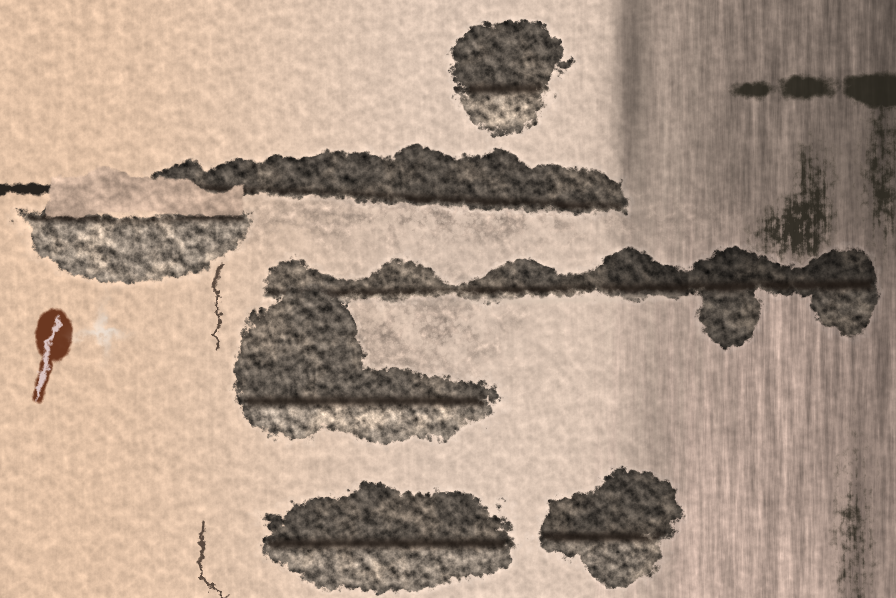
Reproduce this texture procedurally as a WebGL 1 fragment shader.

```glsl
precision highp float;
uniform vec2 u_resolution;

vec2 hash2(vec2 p) {
  return fract(sin(vec2(dot(p, vec2(127.1, 311.7)), dot(p, vec2(269.5, 183.3)))) * 43758.5);
}

// Distance to the nearest scattered cell point
float cells(vec2 p) {
  vec2 base = floor(p);
  float nearest = 4.0;
  for (int j = -1; j <= 1; j++) {
    for (int i = -1; i <= 1; i++) {
      vec2 o = base + vec2(float(i), float(j));
      vec2 d = o + hash2(o) - p;
      nearest = min(nearest, dot(d, d));
    }
  }
  return sqrt(nearest);
}

// Layered cells, centred near zero
float layers(vec2 p) {
  float sum = -0.45, weight = 0.5;
  for (int i = 0; i < 4; i++) {
    sum += weight * cells(p);
    p = mat2(1.6, 1.2, -1.2, 1.6) * p + 7.3;
    weight *= 0.55;
  }
  return sum;
}

float oval(vec2 p, vec4 e) {
  return (length((p - e.xy) / e.zw) - 1.0) * min(e.z, e.w);
}

float strip(vec2 p, float left, float right, float bottom, float top) {
  return max(max(left - p.x, p.x - right), max(bottom - p.y, p.y - top));
}

float line(vec2 p, vec4 s) {
  vec2 a = p - s.xy, d = s.zw - s.xy;
  return length(a - d * clamp(dot(a, d) / dot(d, d), 0.0, 1.0));
}

float blot(vec2 p, vec4 e) {
  vec2 d = (p - e.xy) / e.zw;
  return exp(-dot(d, d));
}

float ridge(float x, float width) { return exp(-x * x / (width * width)); }

float fill(float d) { return smoothstep(0.003, -0.003, d); }

// Broken plaster: pale rim, rough stone and a shadowed ledge
vec3 chip(vec3 wall, float d, float height, vec3 stone) {
  vec3 inside = stone * mix(1.3, 0.85, smoothstep(-0.008, 0.008, height));
  float depth = smoothstep(0.0, -0.013, d);
  inside = mix(inside, vec3(0.13, 0.1, 0.08), ridge(height, 0.009) * depth * 0.8);
  inside *= mix(0.8, 1.0, depth);
  return mix(wall + 0.05 * ridge(d - 0.005, 0.004), inside, fill(d));
}

void main() {
  vec2 p = gl_FragCoord.xy / u_resolution * vec2(1.5, 1.0);
  float coarse = layers(p * 11.0), grain = layers(p * 55.0);
  float relief = layers(p * 34.0) - layers(p * 34.0 + vec2(0.12, 0.28));
  float streak = layers(p * vec2(38.0, 2.2)), fine = layers(p * vec2(95.0, 9.0));
  float rough = coarse * 0.045 + grain * 0.022;

  // Warm plaster fading into weathered grey
  vec3 col = mix(vec3(0.89, 0.76, 0.65), vec3(0.87, 0.78, 0.71), smoothstep(0.1, 0.8, p.x));
  float age = smoothstep(0.93, 1.25, p.x + streak * 0.25);
  vec3 grey = mix(vec3(0.72, 0.63, 0.58), vec3(0.53, 0.47, 0.43), smoothstep(0.4, 0.75, p.y));
  col = mix(col, grey * (1.0 - 0.22 * smoothstep(1.3, 1.5, p.x)), age);
  col *= 1.0 + streak * mix(0.08, 0.6, age) + fine * mix(0.06, 0.45, age);
  col *= 1.0 + grain * 0.2 + relief * 0.2;
  col *= 1.0 - 0.35 * blot(p, vec4(1.06, 0.88, 0.03, 0.25));
  col *= 1.0 - 0.12 * blot(p, vec4(1.1, 0.25, 0.06, 0.28));

  // Exposed undercoat, moss and soot
  float bare = blot(p, vec4(0.75, 0.635, 0.35, 0.045)) + blot(p, vec4(0.7, 0.45, 0.16, 0.08));
  col = mix(col, vec3(0.6, 0.53, 0.48) * (1.0 + grain + relief), bare * smoothstep(-0.25, 0.1, coarse + grain) * 0.75);
  float moss = blot(p, vec4(1.36, 0.68, 0.05, 0.12)) + blot(p, vec4(1.3, 0.61, 0.07, 0.05))
    + blot(p, vec4(1.48, 0.72, 0.05, 0.2)) + 0.8 * blot(p, vec4(1.43, 0.1, 0.06, 0.28));
  float soot = min(oval(p, vec4(1.256, 0.85, 0.03, 0.01)), oval(p, vec4(1.352, 0.855, 0.043, 0.019)));
  soot = min(soot, oval(p, vec4(1.47, 0.85, 0.05, 0.028))) + rough * 0.5;
  float dirt = smoothstep(0.3, 0.9, moss * (0.7 + grain + fine));
  col = mix(col, vec3(0.14, 0.13, 0.1), 0.85 * max(dirt, smoothstep(0.006, -0.006, soot)));

  // Upper chip and shelf
  vec3 stone = mix(vec3(0.4, 0.365, 0.33), vec3(0.5, 0.45, 0.4), smoothstep(-0.1, 0.13, coarse));
  stone *= 1.0 + relief * 1.6 + grain * 0.8;
  float knob = min(oval(p, vec4(0.85, 0.895, 0.087, 0.067)), oval(p, vec4(0.85, 0.835, 0.078, 0.055)));
  knob = min(knob, line(p, vec4(0.9, 0.885, 0.955, 0.895)) - 0.005);
  col = chip(col, knob + rough, p.y - 0.851, stone);
  float bumps = 0.006 * sin(p.x * 47.0) + 0.004 * sin(p.x * 83.0);
  float shelf = 0.692 - 0.045 * p.x;
  float crest = 0.707 + 0.036 * sin((p.x - 0.25) * 3.9) + bumps;
  col = chip(col, strip(p, 0.25, 1.045, shelf, crest) + rough * 0.7, p.y - shelf - 0.006, stone * 0.92);
  col = mix(col, vec3(0.16, 0.14, 0.12), fill(strip(p, -0.1, 0.09, 0.677, 0.694) + rough * 0.5));

  // Hollow below a peeling flake
  float hollow = max(oval(p, vec4(0.23, 0.64, 0.19, 0.112)), p.y - 0.644);
  col = chip(col, hollow + rough * 0.8, p.y - 0.638, stone * 1.05);
  float flake = strip(p, 0.082, 0.405, 0.642, 0.684 + 0.028 * smoothstep(0.38, 0.18, p.x) + bumps);
  col = mix(col, vec3(0.79, 0.68, 0.6) * (0.97 + (relief + coarse) * 0.5), fill(flake + rough * 0.5));

  // Long middle break with hanging fragments
  crest = 0.535 + 0.025 * p.x + 0.017 * sin(p.x * 33.8 - 2.36) - 0.01 * ridge(p.x - 0.83, 0.09);
  shelf = 0.487 + 0.018 * p.x;
  float band = min(strip(p, 0.44, 1.46, shelf, crest), oval(p, vec4(1.225, 0.475, 0.055, 0.047)));
  band = min(band, oval(p, vec4(1.415, 0.495, 0.052, 0.06))) + rough * 0.8;
  col = chip(col, band, p.y - shelf - 0.011, stone * mix(1.08, 0.6, smoothstep(0.75, 1.25, p.x)));
  float lip = ridge(p.y - shelf + 0.006 + rough * 0.4, 0.005) * ridge(p.x - 0.92, 0.2);
  col = mix(col, vec3(0.84, 0.76, 0.69), lip * 0.7);

  // Lower chips
  float lower = min(oval(p, vec4(0.5, 0.39, 0.108, 0.125)), oval(p, vec4(0.64, 0.325, 0.175, 0.058)));
  col = chip(col, lower + rough, p.y - 0.329, stone * 1.12);
  col = chip(col, oval(p, vec4(0.655, 0.098, 0.205, 0.083)) + rough, p.y - 0.091, stone);
  float lobes = min(oval(p, vec4(1.065, 0.15, 0.075, 0.06)), oval(p, vec4(0.967, 0.125, 0.065, 0.055)));
  lobes = min(lobes, oval(p, vec4(1.04, 0.08, 0.07, 0.06)));
  col = chip(col, lobes + rough, p.y - 0.102, stone * 0.88);

  // Cracks
  vec2 q = p + rough;
  float crack = min(line(q, vec4(0.375, 0.56, 0.35, 0.51)), line(q, vec4(0.35, 0.51, 0.37, 0.425)));
  crack = min(crack, min(line(q, vec4(0.345, 0.13, 0.333, 0.045)), line(q, vec4(0.333, 0.045, 0.375, 0.0))));
  col = mix(col, vec3(0.22, 0.17, 0.14), 0.8 * smoothstep(0.005, 0.001, crack));

  // Glossy brown drip and pale splash
  float drip = min(oval(p, vec4(0.091, 0.437, 0.031, 0.044)), line(p, vec4(0.085, 0.42, 0.064, 0.335)) - 0.01);
  col = mix(col, vec3(0.42, 0.22, 0.13), fill(drip + rough * 0.25));
  col = mix(col, vec3(0.86, 0.77, 0.76), fill(line(q, vec4(0.09, 0.46, 0.067, 0.342)) - 0.004));
  float splash = max(blot(q, vec4(0.17, 0.442, 0.035, 0.009)), blot(q, vec4(0.17, 0.442, 0.01, 0.035)));
  gl_FragColor = vec4(mix(col, vec3(0.94, 0.9, 0.86), splash * 0.75), 1.0);
}
```
